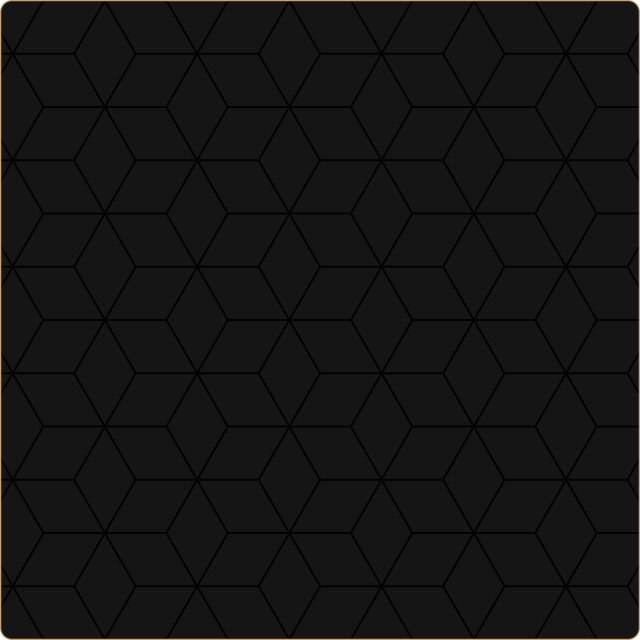
This pattern is drawn by a WebGL 1 fragment shader. Its source:

```glsl
precision highp float;

uniform vec2 u_resolution;

#define STAR_SPACING 0.1664
#define STAR_ORIGIN vec2(0.4521, 0.5)
#define LINE_WIDTH 0.0032
#define BORDER_WIDTH 0.00195
#define CORNER_RADIUS 0.0185
#define FACE_COLOR vec3(0.083, 0.083, 0.086)
#define LINE_COLOR vec3(0.008, 0.008, 0.008)
#define BORDER_COLOR vec3(0.79, 0.64, 0.41)
#define OUTSIDE_COLOR vec3(1.0)

const float SQRT3 = 1.7320508;

// Offset from the nearest point of a triangular lattice with unit spacing
vec2 nearestStar(vec2 p) {
  vec2 period = vec2(SQRT3, 1.0);
  vec2 a = mod(p + 0.5 * period, period) - 0.5 * period;
  vec2 b = mod(p, period) - 0.5 * period;
  return dot(a, a) < dot(b, b) ? a : b;
}

// Distance to the rhombus edges: six spokes around every star
float rhombusEdges(vec2 p) {
  vec2 q = abs(nearestStar(p));
  float diagonal = 0.5 * abs(SQRT3 * q.x - q.y);
  return min(q.y, diagonal);
}

float roundedBox(vec2 p, vec2 halfSize, float radius) {
  vec2 q = abs(p) - halfSize + radius;
  return length(max(q, 0.0)) + min(max(q.x, q.y), 0.0) - radius;
}

// Antialiased coverage of the region where the signed distance is negative
float coverage(float dist, float pixel) {
  return clamp(0.5 - dist / pixel, 0.0, 1.0);
}

void main() {
  float pixel = 1.0 / min(u_resolution.x, u_resolution.y);
  vec2 size = u_resolution * pixel;
  vec2 uv = gl_FragCoord.xy * pixel;

  // Dark faces and their outlines
  float edge = rhombusEdges((uv - STAR_ORIGIN) / STAR_SPACING) * STAR_SPACING;
  float line = coverage(edge - 0.5 * LINE_WIDTH, pixel);
  vec3 color = mix(FACE_COLOR, LINE_COLOR, line);

  // Thin rounded frame
  float frame = roundedBox(uv - 0.5 * size, 0.5 * size, CORNER_RADIUS);
  color = mix(BORDER_COLOR, color, coverage(frame + BORDER_WIDTH, pixel));
  color = mix(OUTSIDE_COLOR, color, coverage(frame, pixel));

  gl_FragColor = vec4(color, 1.0);
}
```
